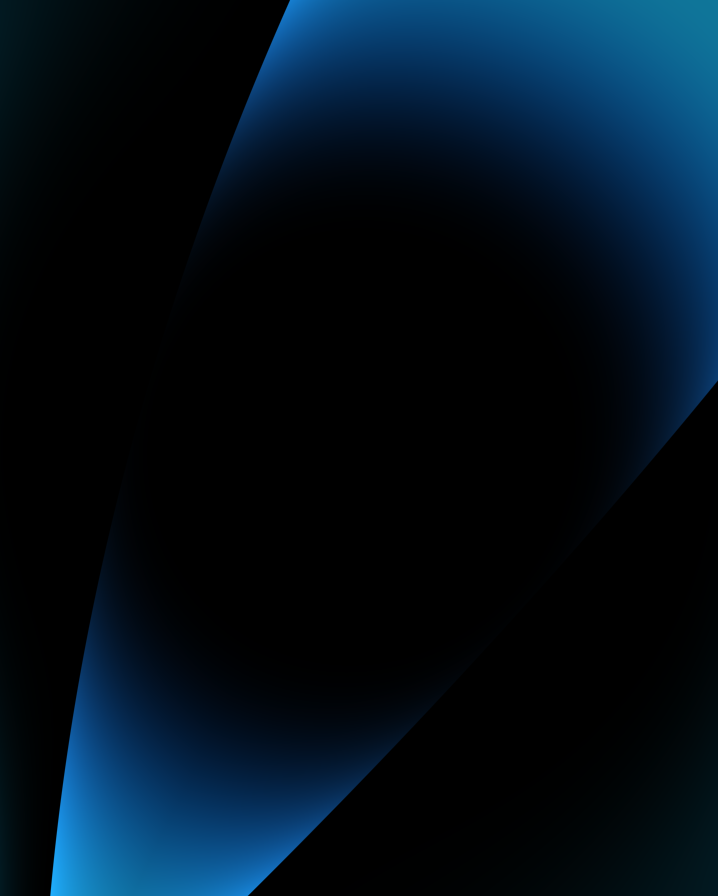
Reproduce this background procedurally as a WebGL 1 fragment shader.

```glsl
precision highp float;

uniform vec2 u_resolution;

#define LEFT_CURVE vec3(0.070, 0.114, 0.220)
#define RIGHT_CURVE vec3(0.345, 1.258, -0.208)
#define DEEP_BLUE vec3(0.03, 0.46, 1.05)
#define TEAL vec3(0.06, 0.46, 0.60)
#define RIM_BLUE vec3(0.07, 0.24, 0.41)
#define OUTER_TEAL vec3(0.008, 0.10, 0.13)
#define GLOW_RANGE vec2(0.22, 0.638)
#define OUTER_RANGE vec2(0.378, 0.638)
#define GLOW_POWER 1.4
#define RIM_WIDTH 0.05

// Horizontal position of a quadratic edge at height y
float curveX(vec3 c, float y) {
  return c.x + y * (c.y + y * c.z);
}

// Approximate signed distance, positive to the right of the edge
float curveDistance(vec3 c, vec2 uv, float aspect) {
  float slope = (c.y + 2.0 * c.z * uv.y) * aspect;
  return (uv.x - curveX(c, uv.y)) * aspect / sqrt(1.0 + slope * slope);
}

// Blue panel: dark centre, bright corners and lit side edges
vec3 panelColor(float radius, float edgeDistance) {
  float glow = pow(smoothstep(GLOW_RANGE.x, GLOW_RANGE.y, radius), GLOW_POWER);
  float rim = exp(-max(edgeDistance, 0.0) / RIM_WIDTH);
  return glow * mix(DEEP_BLUE, TEAL, glow) + RIM_BLUE * rim * pow(glow, 0.7);
}

// Faint teal that fades to black toward the panel
vec3 outerColor(float radius, vec2 uv) {
  float leftX = curveX(LEFT_CURVE, uv.y);
  float rightX = curveX(RIGHT_CURVE, uv.y);
  float leftFade = clamp(1.0 - uv.x / leftX, 0.0, 1.0);
  float rightFade = clamp((uv.x - rightX) / max(1.0 - rightX, 0.02), 0.0, 1.0);
  float fade = leftFade * leftFade + rightFade * rightFade;
  return OUTER_TEAL * fade * smoothstep(OUTER_RANGE.x, OUTER_RANGE.y, radius);
}

void main() {
  vec2 uv = gl_FragCoord.xy / u_resolution;
  float aspect = u_resolution.x / u_resolution.y;
  float radius = length((uv - 0.5) * vec2(aspect, 1.0));

  // Panel lies between the two curves
  float edgeDistance = min(curveDistance(LEFT_CURVE, uv, aspect),
                           -curveDistance(RIGHT_CURVE, uv, aspect));
  float smoothing = 0.75 / u_resolution.y;
  float inside = smoothstep(-smoothing, smoothing, edgeDistance);

  vec3 color = mix(outerColor(radius, uv), panelColor(radius, edgeDistance), inside);
  gl_FragColor = vec4(color, 1.0);
}
```
